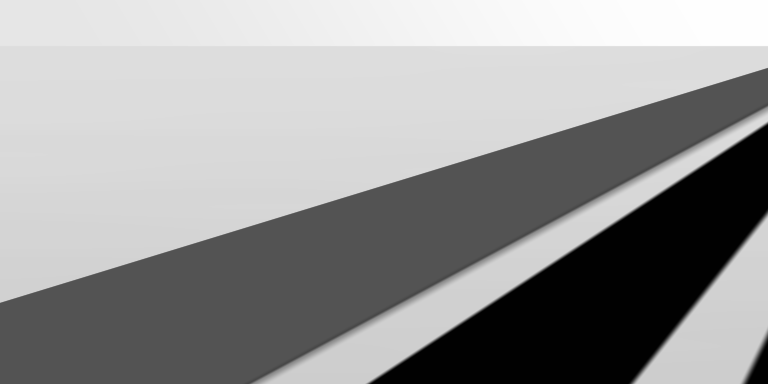
Give the GLSL for this background, as a Shadertoy shader.

```glsl
// Signed distance to the line from a to b, positive on its upper left side
float above(vec2 p, vec2 a, vec2 b) {
    vec2 dir = normalize(b - a);
    return dot(p - a, vec2(-dir.y, dir.x));
}

// Coverage of an edge with a given softness, never sharper than one pixel
float cover(float dist, float softness) {
    float w = max(softness, 0.75 / iResolution.y);
    return smoothstep(-w, w, dist);
}

float hash(vec2 cell) {
    return fract(sin(dot(cell, vec2(127.1, 311.7))) * 43758.5);
}

float noise(vec2 p) {
    vec2 cell = floor(p);
    vec2 f = fract(p);
    f = f * f * (3.0 - 2.0 * f);
    return mix(mix(hash(cell), hash(cell + vec2(1, 0)), f.x),
               mix(hash(cell + vec2(0, 1)), hash(cell + vec2(1, 1)), f.x), f.y);
}

void mainImage(out vec4 fragColor, in vec2 fragCoord) {
    // Canvas height is one unit, width is two
    vec2 p = fragCoord / iResolution.xy * vec2(2.0, 1.0);

    // Pale wall with faint horizontal streaks
    float wall = mix(0.803, 0.868, smoothstep(-0.1, 0.95, p.y));
    wall += 0.008 * (noise(p * vec2(1.5, 22.0)) - 0.5);

    // Bright strip along the top, whitening to the right
    float strip = 0.90 + 0.095 * smoothstep(0.0, 1.9, p.x + 0.6 * (p.y - 0.94));
    float shade = mix(wall, strip, cover(p.y - 0.880, 0.002));

    // Grey beam and the soft shadow beneath it
    float beamTop = above(p, vec2(0.0, 0.211), vec2(2.0, 0.823));
    float beamBase = above(p, vec2(0.651, 0.0), vec2(2.0, 0.724));
    float shadow = 0.5 * smoothstep(-0.024, 0.002, beamBase) * cover(-beamTop, 0.002);
    shade = mix(shade, 0.22, shadow);
    float beam = cover(-beamTop, 0.002) * cover(beamBase, 0.004);
    float beamShade = 0.325 - 0.06 * smoothstep(0.012, 0.0, beamBase);
    shade = mix(shade, beamShade, beam);

    // Black beam, blurrier on its lower side
    float blackTop = above(p, vec2(0.958, 0.0), vec2(2.0, 0.680));
    float blackBase = above(p, vec2(1.646, 0.0), vec2(2.0, 0.445));
    shade = mix(shade, 0.005, cover(-blackTop, 0.006) * cover(blackBase, 0.010));

    // Black corner wedge
    float corner = above(p, vec2(1.937, 0.0), vec2(2.0, 0.130));
    shade = mix(shade, 0.005, cover(-corner, 0.012));

    fragColor = vec4(vec3(shade), 1.0);
}
```
